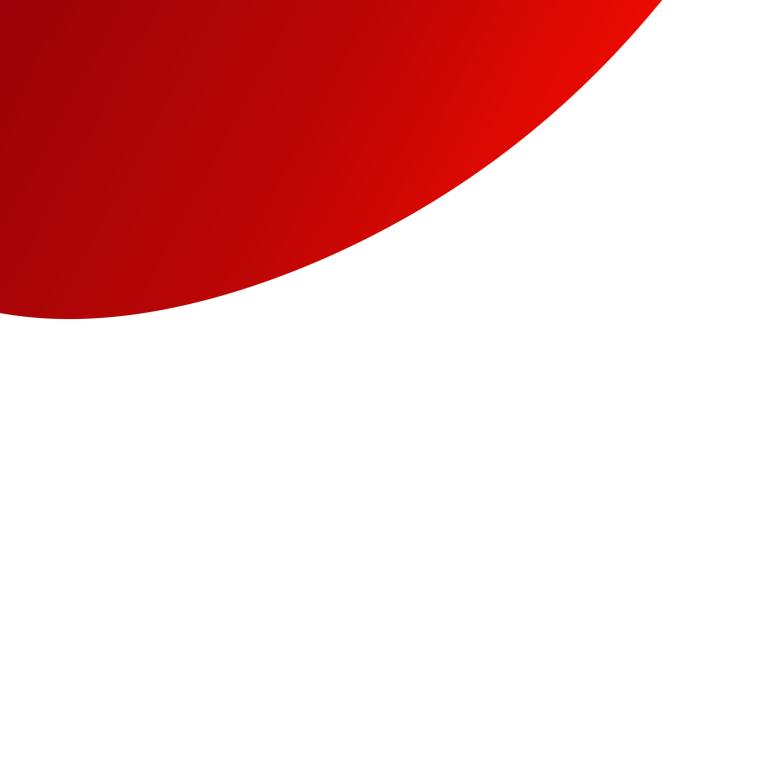
Write a Shadertoy shader that draws this background.

```glsl
const vec3 PAPER = vec3(1.0);
const vec3 DARK_RED = vec3(0.605, 0.012, 0.030);
const vec3 MID_RED = vec3(0.740, 0.022, 0.020);
const vec3 BRIGHT_RED = vec3(0.920, 0.040, 0.000);

const vec2 GRADIENT_DIR = vec2(0.88, 0.47);  // right and down
const float MID_STOP = 0.45;
const float END_STOP = 0.75;

// Depth of the edge below the top: EDGE_START + x * (cubic in x)
const float EDGE_START = 0.4076;
const vec4 EDGE_COEFFS = vec4(0.182, -1.137, 1.007, -0.66);

float edgeDepth(float x) {
    vec4 c = EDGE_COEFFS;
    return EDGE_START + x * (c.x + x * (c.y + x * (c.z + x * c.w)));
}

float edgeSlope(float x) {
    vec4 c = EDGE_COEFFS * vec4(1.0, 2.0, 3.0, 4.0);
    return c.x + x * (c.y + x * (c.z + x * c.w));
}

vec3 redGradient(vec2 p) {
    float t = dot(p, GRADIENT_DIR);
    vec3 color = mix(DARK_RED, MID_RED, clamp(t / MID_STOP, 0.0, 1.0));
    float glow = clamp((t - MID_STOP) / (END_STOP - MID_STOP), 0.0, 1.0);
    return mix(color, BRIGHT_RED, glow);
}

void mainImage(out vec4 fragColor, in vec2 fragCoord) {
    // Canvas units, measured down from the top left
    vec2 p = fragCoord / iResolution.xy;
    p.y = 1.0 - p.y;

    // Approximate distance to the curved edge, positive inside
    float slope = edgeSlope(p.x);
    float inside = (edgeDepth(p.x) - p.y) / sqrt(1.0 + slope * slope);
    float pixel = 1.0 / min(iResolution.x, iResolution.y);
    float coverage = smoothstep(-0.75 * pixel, 0.75 * pixel, inside);

    fragColor = vec4(mix(PAPER, redGradient(p), coverage), 1.0);
}
```
